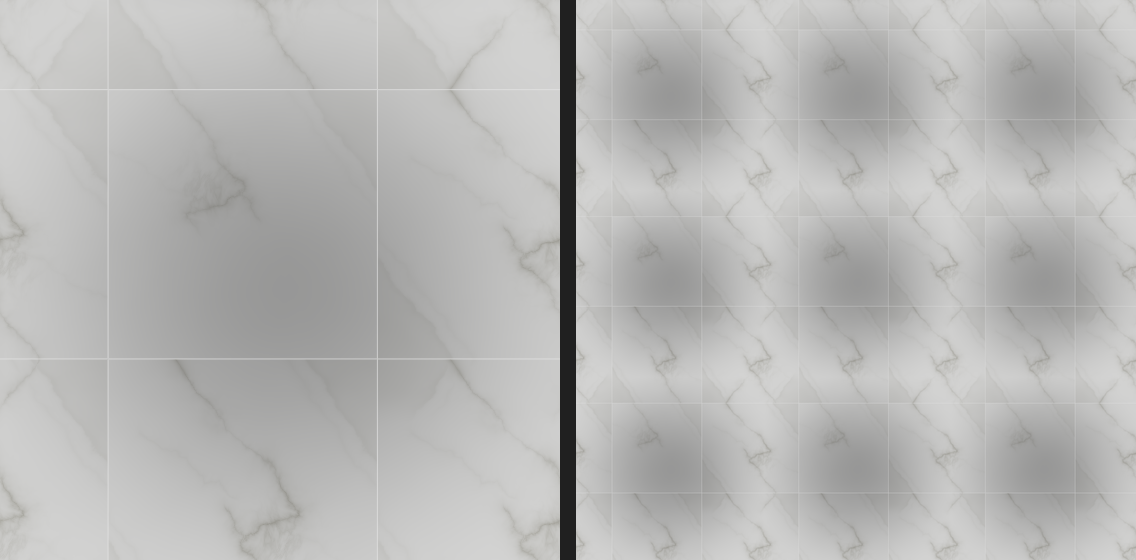
Left, the tile; right, the same tile 3 across and 3 down.
Reproduce this texture procedurally as a WebGL 2 fragment shader.

```glsl
#version 300 es
precision highp float;
// Pale grey marble tiles, two by two, with warm veins, thin light joints and a soft dark centre.
uniform vec2 u_resolution;
out vec4 fragColor;

// Layered sines, each octave turned and bent by the one before.
float waves(vec2 p) {
  float sum = 0.0, amp = 0.5;
  for (int i = 0; i < 6; i++) {
    p = mat2(0.8, 0.6, -0.6, 0.8) * p * 1.9 + 0.7 * sin(p.yx) + 1.7;
    sum += amp * sin(p.x) * cos(p.y * 0.9);
    amp *= 0.57;
  }
  return sum;
}

float segmentDistance(vec2 p, vec2 a, vec2 b) {
  vec2 ab = b - a;
  return length(p - a - ab * clamp(dot(p - a, ab) / dot(ab, ab), 0.0, 1.0));
}

// Stain strength of one marble slab; uv runs right and down from 0 to 1.
float slab(vec2 uv) {
  // Branches of the main vein, then two faint hairlines.
  const vec4 branches[9] = vec4[9](
    vec4(0.235, -0.02, 0.41, 0.21), vec4(0.41, 0.21, 0.60, 0.37),
    vec4(0.60, 0.37, 0.71, 0.53), vec4(0.71, 0.53, 0.50, 0.61),
    vec4(0.44, 0.52, 0.51, 0.64), vec4(0.51, 0.64, 0.63, 0.81),
    vec4(0.63, 0.81, 0.765, 1.02),
    vec4(0.60, 0.55, 1.0, 0.78), vec4(0.12, 0.26, 0.48, 0.47));
  vec2 warp = vec2(waves(uv * 13.0), waves(uv * 13.0 + 7.3));
  vec2 q = uv + 0.026 * warp * smoothstep(0.0, 0.08, uv.y);
  float wear = clamp(0.65 + 0.6 * waves(uv * 5.0 + 3.1), 0.15, 1.0);

  float vein = 0.0;
  for (int i = 0; i < 9; i++) {
    float d = segmentDistance(q, branches[i].xy, branches[i].zw);
    float strength = i < 7 ? 1.0 : 0.22;
    vein = max(vein, strength * (0.5 * exp(-d / 0.007) + 0.42 * exp(-d / 0.032)));
  }

  // Mottled pocket where the branches meet.
  vec2 pocket = (q - vec2(0.63, 0.64)) * mat2(0.8, 0.6, -0.6, 0.8);
  float ridge = 1.0 - min(abs(waves(uv * 11.0 + 5.0)) * 2.0, 1.0);
  vein += exp(-60.0 * dot(pocket, pocket)) * (0.14 + 0.42 * ridge * ridge);

  // Tinted corners, each edged by a pale double band.
  float side = abs(dot(mix(uv, q, 0.7) - 0.5, vec2(0.81, -0.59)));
  float corner = 0.2 * smoothstep(0.475, 0.495, side)
               + 0.22 * exp(-abs(side - 0.485) / 0.012)
               + 0.13 * exp(-abs(side - 0.43) / 0.016);
  return vein * wear + corner * (0.5 + 0.5 * wear);
}

void main() {
  vec2 st = gl_FragCoord.xy / u_resolution;
  st.y = 1.0 - st.y;

  // Two tiles along each axis; the second one carries on across the canvas edge.
  vec2 p = fract(st - vec2(0.193, 0.160));
  vec2 second = step(0.481, p);
  vec2 uv = mix(p / 0.481, (p - 0.481) / 0.519, second);

  // Turn the slab in the central tile, and overlay a mirrored one in the corner tile.
  float stain;
  if (second.x + second.y < 0.5) {
    stain = 0.75 * slab(1.0 - uv) * (1.0 - smoothstep(0.4, 0.58, uv.y));
  } else {
    stain = slab(uv);
    if (second.x * second.y > 0.5) {
      float mirrored = slab(vec2(uv.x, 1.0 - uv.y));
      stain = max(stain, mirrored * smoothstep(0.2, 0.35, abs(uv.y - 0.45)));
    }
  }

  // Wide wrapping shade around the centre, with faint clouds.
  vec2 fromCentre = abs(fract(st - vec2(0.51, 0.52) + 0.5) - 0.5);
  float shade = mix(0.595, 0.825, smoothstep(0.0, 0.64, length(fromCentre)));
  shade += 0.008 * waves(uv * 1.8 + second * 4.0);
  vec3 color = shade * vec3(1.0, 1.0, 0.996);
  color *= 1.0 - stain * vec3(0.19, 0.195, 0.225);

  // Thin light joints.
  vec2 toJoint = min(min(p, 1.0 - p), abs(p - 0.481)) - 0.001;
  vec2 joint = 1.0 - clamp(toJoint * u_resolution + 0.5, 0.0, 1.0);
  color = mix(color, vec3(0.9), 0.6 * max(joint.x, joint.y));

  fragColor = vec4(color, 1.0);
}
```
